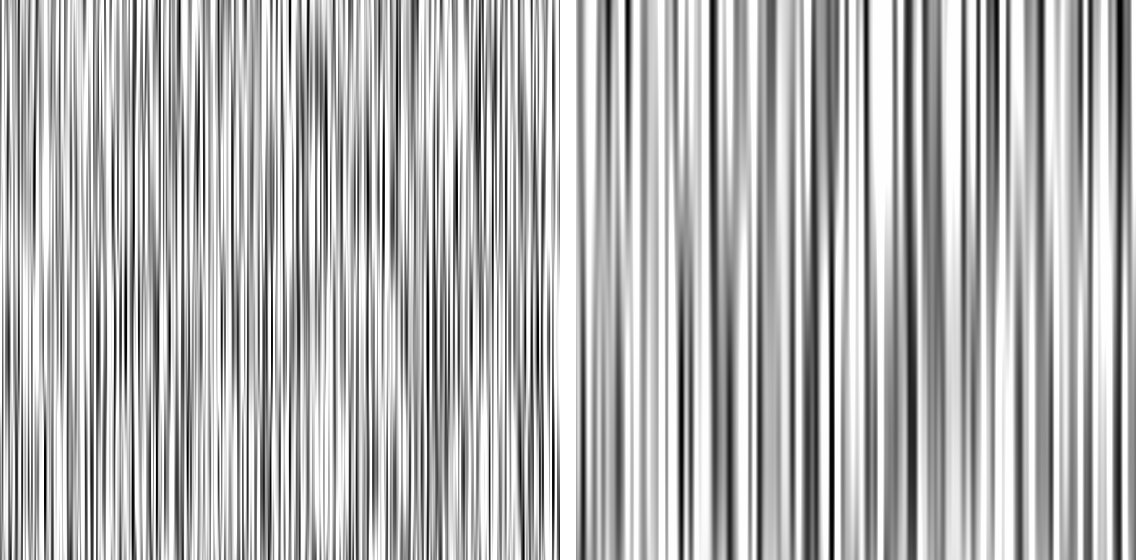
Left: the whole. Right: its middle third, enlarged.
A Shadertoy shader for this texture:

```glsl
// Dense vertical grey streaks, like brushed fibre: layers of value noise
// stretched along y, from hair-fine to broad, are summed around a light mean
// and clipped to white and black. Neighbouring columns are pushed apart.

const float MEAN_GREY    = 0.74;
const float CONTRAST     = 1.0;
const float DARKEST      = 0.01;
const float LIGHTEST     = 0.995;

// Noise cells across and up the canvas, one pair per layer
const vec2 HAIR_CELLS    = vec2(345.0, 4.3);
const vec2 STREAK_CELLS  = vec2(215.0, 3.4);
const vec2 STRAND_CELLS  = vec2(110.0, 5.2);
const vec2 CLUMP_CELLS   = vec2(29.0, 5.6);

const float HAIR_WEIGHT   = 0.47;
const float STREAK_WEIGHT = 0.49;
const float STRAND_WEIGHT = 0.18;
const float CLUMP_WEIGHT  = 0.10;

const float ALTERNATION  = 0.42;  // how far light columns favour dark neighbours
const float NO_REPEAT    = 4096.0;
const float CLUMP_REPEAT = 9.0;   // cells before the clumps recur

// Integer hash of a lattice cell, from -1 to 1
float signedHash(vec2 cell, uint seed) {
    uint h = uint(int(cell.x) + 64) * 1597334677u;
    h ^= uint(int(cell.y) + 64) * 3812015801u;
    h ^= seed * 2654435769u;
    h = (h ^ (h >> 16)) * 2146121005u;
    h = (h ^ (h >> 15)) * 2221713035u;
    h ^= h >> 16;
    return float(h >> 8) / 8388608.0 - 1.0;
}

// Lattice value lessened by its neighbour, so that streaks alternate
float columnValue(vec2 cell, float repeatX, uint seed) {
    float own = signedHash(vec2(mod(cell.x, repeatX), cell.y), seed);
    float next = signedHash(vec2(mod(cell.x + 1.0, repeatX), cell.y), seed);
    return (own - ALTERNATION * next) * inversesqrt(1.0 + ALTERNATION * ALTERNATION);
}

// Smooth value noise whose columns recur after the given number of cells
float valueNoise(vec2 p, float repeatX, uint seed) {
    vec2 cell = floor(p);
    vec2 blend = smoothstep(0.0, 1.0, p - cell);
    float low = mix(columnValue(cell, repeatX, seed),
                    columnValue(cell + vec2(1.0, 0.0), repeatX, seed), blend.x);
    float high = mix(columnValue(cell + vec2(0.0, 1.0), repeatX, seed),
                     columnValue(cell + vec2(1.0, 1.0), repeatX, seed), blend.x);
    return mix(low, high, blend.y);
}

// One layer, shifted so that the rows of different layers do not line up
float layer(vec2 uv, vec2 cells, float repeatX, uint seed) {
    vec2 shift = vec2(0.37, 0.29) * float(seed);
    return valueNoise(uv * cells + shift, repeatX, seed);
}

void mainImage(out vec4 fragColor, in vec2 fragCoord) {
    vec2 uv = fragCoord / iResolution.xy;

    // Fine streaks carry most of the contrast
    float tone = HAIR_WEIGHT * layer(uv, HAIR_CELLS, NO_REPEAT, 1u);
    tone += STREAK_WEIGHT * layer(uv, STREAK_CELLS, NO_REPEAT, 2u);

    // Wider strands and clumps group them into light and dark patches
    tone += STRAND_WEIGHT * layer(uv, STRAND_CELLS, NO_REPEAT, 3u);
    tone += CLUMP_WEIGHT * layer(uv, CLUMP_CELLS, CLUMP_REPEAT, 4u);

    float grey = clamp(MEAN_GREY + CONTRAST * tone, DARKEST, LIGHTEST);
    fragColor = vec4(vec3(grey), 1.0);
}
```
